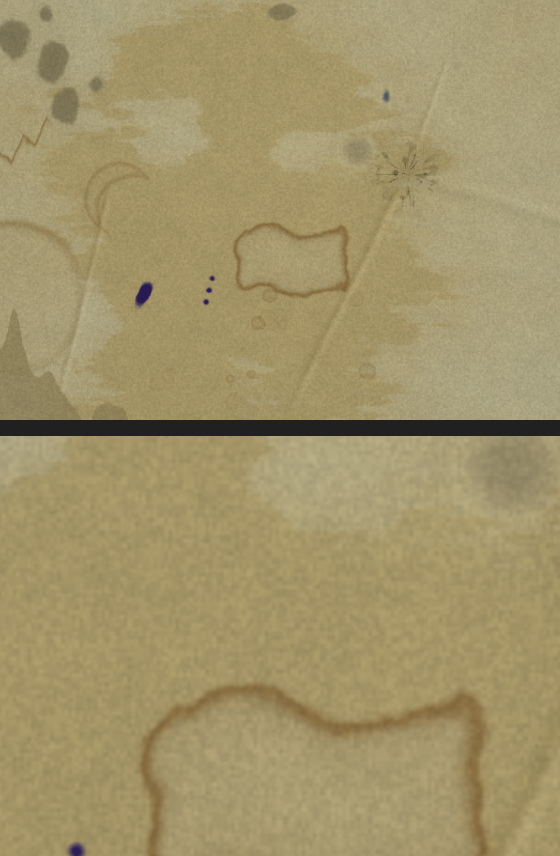
Top: the whole. Bottom: its middle third, enlarged.
A Shadertoy shader for this texture:

```glsl
// Old cream canvas cloth with water stains, tide rings, ink spots, folds and a small tear.
const vec3 CLOTH = vec3(0.685, 0.655, 0.515);
const vec3 TAN = vec3(0.645, 0.58, 0.39);
const vec3 BROWN = vec3(0.49, 0.375, 0.195);
const vec3 GREY = vec3(0.435, 0.4, 0.29);
const vec3 DAMP = vec3(0.54, 0.49, 0.33);
const vec3 INK = vec3(0.15, 0.1, 0.33);
const vec3 TEAL = vec3(0.2, 0.26, 0.34);
const vec3 DIRT = vec3(0.27, 0.24, 0.15);
const vec2 TEAR = vec2(0.968, 0.585);
const float GRAIN = 0.075;

vec3 col;
void tint(vec3 c, float amount) { col = mix(col, c, amount); }

float hash(vec2 p) {
  vec3 q = fract(p.xyx * 0.1031);
  q += dot(q, q.yzx + 33.33);
  return fract((q.x + q.y) * q.z);
}

float noise(vec2 p) {
  vec2 i = floor(p), f = fract(p);
  f = f * f * (3.0 - 2.0 * f);
  return mix(mix(hash(i), hash(i + vec2(1, 0)), f.x),
             mix(hash(i + vec2(0, 1)), hash(i + 1.0), f.x), f.y);
}

// Fractal noise centred on zero
float fbm(vec2 p) {
  float sum = 0.0, amp = 0.5;
  for (int i = 0; i < 5; i++) {
    sum += amp * (noise(p) - 0.5);
    p = mat2(1.6, 1.2, -1.2, 1.6) * p + 7.3;
    amp *= 0.5;
  }
  return sum;
}

float bell(float x) { return exp(-x * x); }
float inside(float d, float blur) { return 1.0 - smoothstep(-blur, blur, d); }

// Signed distance to an ellipse with a ragged edge
float blot(vec2 p, vec2 centre, vec2 radius, float rough) {
  float r = min(radius.x, radius.y);
  return r * (length((p - centre) / radius) - 1.0 + rough * fbm(p * 0.7 / r + centre * 40.0));
}

// Tide line: crisp outside, soft inside
float rim(float d, float width) { return bell(d / (d > 0.0 ? width * 0.55 : width)); }

// Lit and shaded sides of a fold from a to b
float crease(vec2 p, vec2 a, vec2 b, float width) {
  vec2 dir = normalize(b - a);
  float along = dot(p - a, dir), len = length(b - a);
  float s = dot(p - a, vec2(-dir.y, dir.x)) + 0.012 * fbm(vec2(along * 6.0, a.x * 9.0));
  s /= width;
  return s * bell(s) * smoothstep(0.0, 0.08, along) * inside(along - len + 0.07, 0.07);
}

void mainImage(out vec4 fragColor, in vec2 fragCoord) {
  vec2 p = fragCoord / iResolution.y;
  float fine = fbm(p * 24.0), d;
  col = mix(CLOTH, TAN, clamp(0.12 + 0.9 * fbm(p * 4.0), 0.0, 0.5));

  // Broad tan stain, streaked along the threads, with pale gaps
  float field = 0.55 - 0.55 * length((p - vec2(0.56, 0.5)) / vec2(0.4, 0.6));
  field += 0.75 * fbm(p * vec2(5, 8) + 3.0) + 0.22 * fbm(p * vec2(14, 75));
  field -= 0.38 * bell(length(p - vec2(0.42, 0.66)) / 0.1);
  field -= 0.34 * bell(length(p - vec2(0.69, 0.63)) / 0.07);
  tint(TAN, 0.45 * smoothstep(-0.22, 0.16, field) + 0.47 * smoothstep(0.0, 0.055, field));

  // Large tide marks and a crescent
  vec3 pale = mix(CLOTH, TAN, 0.4);
  d = blot(p, vec2(0.03, 0.29), vec2(0.165, 0.185), 0.3);
  tint(pale, 0.7 * inside(d, 0.006));
  tint(BROWN, rim(d, 0.014) * (0.14 + 0.28 * smoothstep(0.3, 0.5, p.y)));
  d = blot(p, vec2(0.81, 0.2), vec2(0.1, 0.07), 0.5);
  tint(TAN, 0.35 * inside(d, 0.006) + 0.5 * rim(d, 0.01));
  d = blot(p, vec2(0.285, 0.53), vec2(0.085), 0.25);
  d = max(d, -blot(p, vec2(0.318, 0.5), vec2(0.085), 0.25));
  tint(BROWN, 0.32 * rim(d, 0.007));

  // Boxy brown ring with a pale middle
  vec2 q = p - vec2(0.694, 0.375) + 0.055 * vec2(fbm(p * 11.0), fbm(p * 13.0 + 5.0));
  q.y += 0.01 * sin(q.x * 34.0);
  vec2 box = abs(q) - vec2(0.11, 0.042);
  d = length(max(box, 0.0)) + min(max(box.x, box.y), 0.0) - 0.025 + 0.012 * fine;
  tint(pale, 0.75 * inside(d, 0.005));
  tint(BROWN, 0.62 * rim(d, 0.009) + 0.22 * inside(d, 0.004) * exp(min(d, 0.0) / 0.022));

  // Jagged vein
  float zig = 0.59 + 0.75 * p.x + 0.09 * abs(fract(p.x * 18.0) - 0.5) + 0.03 * fine;
  tint(BROWN, 0.6 * rim(p.y - zig, 0.009) * inside(p.x - 0.118, 0.017));

  // Small scattered rings
  for (float k = 0.0; k < 13.0; k++) {
    vec2 c = vec2(0.34, 0.04) + vec2(0.54, 0.32) * vec2(hash(vec2(k, 1.3)), hash(vec2(k, 2.9)));
    d = blot(p, c, vec2(0.008 + 0.013 * hash(vec2(k, 4.7))), 0.7);
    tint(BROWN, (0.05 + 0.4 * hash(vec2(k, 8.1))) * (0.35 * inside(d, 0.003) + 0.7 * rim(d, 0.004)));
  }

  // Grey mildew: a winding chain, then lone spots
  for (float k = 0.0; k < 5.0; k++) {
    vec2 c = vec2(0.13 + 0.1 * sin(1.45 * k - 2.95), 0.965 - 0.055 * k);
    d = blot(p, c, (0.034 - 0.018 * cos(2.1 * k)) * vec2(0.85, 1.1), 1.0);
    tint(GREY, 0.58 * inside(d, 0.006) + 0.16 * inside(d, 0.035));
  }
  tint(GREY, 0.6 * inside(blot(p, vec2(0.67, 0.973), vec2(0.034, 0.018), 0.7), 0.004));
  tint(GREY, 0.4 * inside(blot(p, vec2(0.85, 0.64), vec2(0.026), 0.8), 0.016));

  // Damp corner with a spiked edge
  float edge = 0.075 - 0.5 * p.x + 0.1 * noise(vec2(p.x * 34.0, 2)) + 0.03 * fine;
  tint(DAMP, 0.72 * inside(p.y - edge - 0.11 * bell((p.x - 0.035) / 0.02), 0.006));

  // Folds
  float fold = crease(p, vec2(1.07, 0.88), TEAR, 0.007) + crease(p, TEAR, vec2(0.68, 0), 0.01);
  fold += crease(p, vec2(0.27, 0.58), vec2(0.13, 0), 0.007) + 0.6 * crease(p, TEAR, vec2(1.5, 0.43), 0.018);
  col += 0.085 * fold;

  // Tear with radiating scratches and dirt
  vec2 t = p - TEAR;
  float scratch = smoothstep(0.7, 0.9, noise(vec2(atan(t.y, t.x) * 7.0, length(t) * 30.0)));
  float dirt = 0.1 + 0.5 * smoothstep(0.12, 0.26, fbm(p * 70.0)) + 0.4 * scratch;
  tint(DIRT, dirt * bell(length(t) / 0.07));

  // Ink: a slanted blot, a row of drops and a teal speck
  d = blot(p - vec2(0.4 * p.y - 0.12, 0), vec2(0.344, 0.3), vec2(0.015, 0.031), 0.7);
  for (float k = 0.0; k < 3.0; k++)
    d = min(d, blot(p, vec2(0.491, 0.281) + k * vec2(0.007, 0.028), vec2(0.006), 0.5));
  tint(INK, 0.92 * inside(d, 0.0035) + 0.07 * inside(d, 0.012));
  tint(TEAL, 0.8 * inside(blot(p, vec2(0.919, 0.771), vec2(0.007, 0.011), 1.0), 0.006));

  // Weave grain and light falloff
  float weave = noise(p * vec2(210, 300)) + noise(p * vec2(340, 190)) - 1.0;
  col *= 1.01 + GRAIN * weave + 0.05 * fine - 0.05 * length(p - vec2(0.75, 0.6));
  fragColor = vec4(col, 1);
}
```
